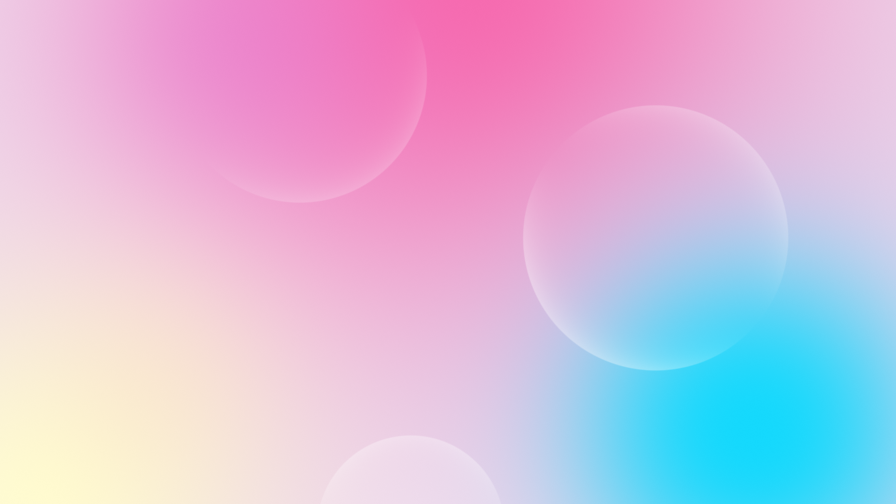
A Shadertoy shader for this background:

```glsl
// Soft pastel gradient with three translucent glass discs.
// Broad bell-shaped glows are layered over a pale base; each disc then
// adds a white rim whose brightness follows a chosen light direction.

// Colours
const vec3 BASE       = vec3(0.93, 0.86, 0.93);
const vec3 PINK       = vec3(0.97, 0.41, 0.68);
const vec3 ORCHID     = vec3(0.90, 0.46, 0.82);
const vec3 PERIWINKLE = vec3(0.76, 0.81, 0.94);
const vec3 CREAM      = vec3(1.00, 0.99, 0.82);
const vec3 PEACH      = vec3(0.99, 0.90, 0.76);
const vec3 CYAN       = vec3(0.08, 0.85, 0.99);

// Glow centres and radii, in canvas heights
const vec2 PINK_POS = vec2(0.926, 1.02),       PINK_SIZE = vec2(0.65, 0.63);
const vec2 ORCHID_POS = vec2(0.48, 0.92),      ORCHID_SIZE = vec2(0.30);
const vec2 PERIWINKLE_POS = vec2(1.50, 0.22),  PERIWINKLE_SIZE = vec2(0.50);
const vec2 CREAM_POS = vec2(0.08, 0.0),        CREAM_SIZE = vec2(0.42);
const vec2 PEACH_POS = vec2(0.30, 0.23),       PEACH_SIZE = vec2(0.25);
const vec2 CYAN_POS = vec2(1.493, 0.143),      CYAN_SIZE = vec2(0.33);

// Discs: centre xy and radius
const vec3 DISC_UPPER = vec3(0.595, 0.850, 0.252);
const vec3 DISC_RIGHT = vec3(1.301, 0.528, 0.263);
const vec3 DISC_LOWER = vec3(0.815, -0.050, 0.186);
const float RIM_FALLOFF = 7.0;
const float DITHER = 1.0 / 255.0;

float hash(vec2 p) {
    return fract(sin(dot(p, vec2(12.9898, 78.233))) * 43758.5453);
}

// Bell-shaped weight; a higher power gives a flatter core
float glow(vec2 p, vec2 centre, vec2 size, float power) {
    return exp(-pow(length((p - centre) / size), power));
}

// Opacity of a disc: constant fill plus a rim lit from both ends of an axis.
// light = (axis angle, strength along it, strength opposite, fill)
float glassDisc(vec2 p, vec3 disc, vec4 light) {
    vec2 offset = p - disc.xy;
    float dist = length(offset);
    float pixel = 1.0 / iResolution.y;
    float inside = 1.0 - smoothstep(-pixel, pixel, dist - disc.z);
    float facing = dot(offset / max(dist, 1e-4), vec2(cos(light.x), sin(light.x)));
    float strength = facing > 0.0 ? light.y : light.z;
    float rim = pow(min(dist / disc.z, 1.0), RIM_FALLOFF);
    return inside * (light.w + rim * strength * smoothstep(0.0, 0.9, abs(facing)));
}

vec3 background(vec2 p) {
    vec3 col = mix(BASE, PINK, glow(p, PINK_POS, PINK_SIZE, 2.0));
    col = mix(col, ORCHID, 0.50 * glow(p, ORCHID_POS, ORCHID_SIZE, 2.0));
    col = mix(col, PERIWINKLE, 0.65 * glow(p, PERIWINKLE_POS, PERIWINKLE_SIZE, 2.0));
    col = mix(col, CREAM, glow(p, CREAM_POS, CREAM_SIZE, 2.0));
    col = mix(col, PEACH, 0.40 * glow(p, PEACH_POS, PEACH_SIZE, 2.0));
    return mix(col, CYAN, glow(p, CYAN_POS, CYAN_SIZE, 2.5));
}

void mainImage(out vec4 fragColor, in vec2 fragCoord) {
    vec2 p = fragCoord / iResolution.y;
    vec3 col = background(p);

    // Glass discs
    col = mix(col, vec3(1.0), glassDisc(p, DISC_UPPER, vec4(-0.95, 0.20, 0.0, 0.0)));
    col = mix(col, vec3(1.0), glassDisc(p, DISC_RIGHT, vec4(-2.25, 0.36, 0.25, 0.01)));
    col = mix(col, vec3(1.0), glassDisc(p, DISC_LOWER, vec4(1.57, 0.20, 0.0, 0.15)));

    // Fine dither against banding
    col += (hash(fragCoord) - 0.5) * DITHER;
    fragColor = vec4(clamp(col, 0.0, 1.0), 1.0);
}
```
